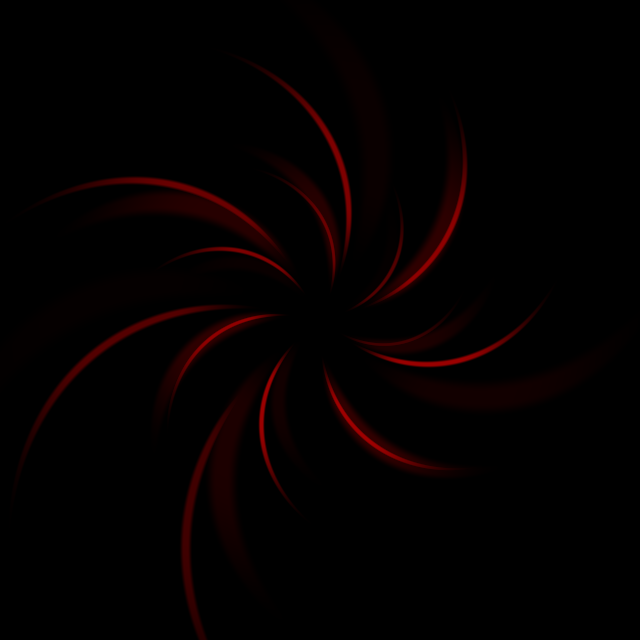
Give the GLSL for this background, as a three.js fragment shader.

```glsl
varying vec2 vUv;

#define PI 3.14159265
#define ARM_START 0.15
#define EDGE_SOFTNESS 0.0013
#define BLADE_WIDTH 0.0135
#define BLADE_GLOW 0.62
#define VEIL_WIDTH 0.056
#define VEIL_GLOW 0.19
#define ARM_RED vec3(1.0, 0.0, 0.0)

// Curved arm whose tip lies at the given angle and radius; tapers at both ends
float spiralArm(vec2 point, float tipDegrees, float tipRadius, float width) {
    float radius = length(point);
    float t = radius / tipRadius;
    float along = (t - ARM_START) / (1.0 - ARM_START);
    if (along <= 0.0 || along >= 1.0) return 0.0;

    // Angle of the centre line and its slope across the radius
    float armAngle = radians(tipDegrees - 51.0 + 25.0 * t + 26.0 * t * t);
    float slope = t * radians(25.0 + 52.0 * t);
    float turn = mod(atan(point.y, point.x) - armAngle + PI, 2.0 * PI) - PI;
    float offset = abs(turn) * radius / sqrt(1.0 + slope * slope);

    float halfWidth = width * tipRadius * pow(4.0 * along * (1.0 - along), 0.8);
    float body = 1.0 - smoothstep(0.3 * halfWidth, halfWidth + EDGE_SOFTNESS, offset);
    float fade = smoothstep(0.0, 0.28, along) * smoothstep(0.0, 0.5, 1.0 - along);
    return body * fade;
}

float bell(float x, float spread) {
    return exp(-x * x / (spread * spread));
}

void main() {
    vec2 point = vUv - 0.5;
    float glow = 0.0;

    // Wide, faint veils
    for (int i = -6; i <= 6; i++) {
        float n = float(i);
        float tipDegrees = -38.0 + 101.5 * n - 0.17 * n * n;
        float tipRadius = 0.371 * exp(0.0865 * n + 0.0015 * n * n);
        float veil = spiralArm(point, tipDegrees, tipRadius, VEIL_WIDTH);
        glow = max(glow, VEIL_GLOW * bell(n, 4.0) * veil);
    }

    // Thin, bright blades that grow as they come nearer
    for (int i = -9; i <= 3; i++) {
        float n = float(i);
        float tipDegrees = 113.0 + 51.1 * n;
        float tipRadius = 1.0 / (2.15 - 0.235 * n);
        float blade = spiralArm(point, tipDegrees, tipRadius, BLADE_WIDTH);
        glow = max(glow, BLADE_GLOW * bell(n + 3.0, 6.3) * blade);
    }

    gl_FragColor = vec4(ARM_RED * glow, 1.0);
}
```
